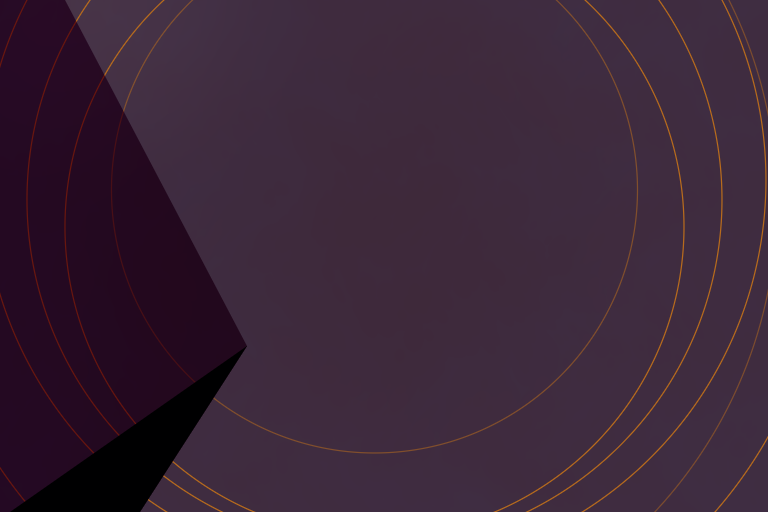
A Shadertoy shader for this background:

```glsl
// Signed distance to the line a-b, positive on its left
float sideOf(vec2 p, vec2 a, vec2 b) {
    vec2 d = normalize(b - a);
    return d.x * (p.y - a.y) - d.y * (p.x - a.x);
}

vec2 hash2(vec2 cell) {
    return fract(sin(vec2(dot(cell, vec2(127.1, 311.7)),
                          dot(cell, vec2(269.5, 183.3)))) * 43758.5);
}

// Squared distance to the nearest scattered point
float cellular(vec2 p) {
    vec2 cell = floor(p), f = fract(p);
    float nearest = 2.0;
    for (int j = -1; j <= 1; j++)
        for (int i = -1; i <= 1; i++) {
            vec2 o = vec2(i, j);
            vec2 d = o + hash2(cell + o) - f;
            nearest = min(nearest, dot(d, d));
        }
    return nearest;
}

// Worn paper: broad wavy blotches with finer cells
float mottle(vec2 p) {
    vec2 q = p + 0.03 * sin(p.yx * 17.0 + vec2(0.0, 2.0));
    float waves = sin(q.x * 9.0 + 2.0 * sin(q.y * 7.0)) * sin(q.y * 11.0 + 1.0);
    float cells = cellular(q * 9.0) + 0.5 * cellular(q * vec2(34.0, 23.0));
    return 0.35 * waves + 0.7 * (cells - 0.5);
}

void mainImage(out vec4 fragColor, in vec2 fragCoord) {
    vec2 p = fragCoord / iResolution.xy * vec2(1.5, 1.0);
    float px = 1.0 / iResolution.y;

    // Plum ground, warmer in the middle
    float warmth = exp(-5.0 * dot(p - vec2(0.8, 0.55), p - vec2(0.8, 0.55)));
    float grain = mottle(p);
    vec3 col = mix(vec3(0.248, 0.176, 0.257), vec3(0.242, 0.162, 0.233), warmth);
    col += grain * vec3(-0.002, 0.006, 0.013);
    col += 0.03 * smoothstep(0.45, 0.0, distance(p, vec2(0.17, 1.0)));

    // Thin orange rings: centre, radius, strength
    vec4 rings[6] = vec4[6](
        vec4(0.7314, 0.629, 0.5137, 0.55),
        vec4(0.7314, 0.557, 0.6045, 1.0),
        vec4(0.7314, 0.610, 0.6787, 1.0),
        vec4(0.7314, 0.648, 0.7646, 1.0),
        vec4(0.6328, 0.604, 0.8844, 0.5),
        vec4(0.7314, 0.580, 0.8824, 1.0));
    for (int i = 0; i < 6; i++) {
        float d = abs(distance(p, rings[i].xy) - rings[i].z);
        float line = clamp((0.0012 - d) / px + 0.5, 0.0, 1.0);
        col = mix(col, vec3(0.72, 0.42, 0.11), line * rings[i].w);
    }

    // Dark translucent sheet and the black fold beneath its tip
    vec2 tip = vec2(0.4824, 0.3242);
    float sheet = min(sideOf(p, tip, vec2(0.127, 1.0)),
                      sideOf(p, vec2(0.2734, 0.0), tip));
    float fold = min(sheet, sideOf(p, tip, vec2(0.0195, 0.0)));
    vec3 tint = mix(vec3(0.57, 0.21, 0.53), vec3(0.55, 0.18, 0.46),
                    smoothstep(0.0, 0.4, p.x));
    col *= mix(vec3(1.0), tint, clamp(sheet / px + 0.5, 0.0, 1.0));
    col = mix(col, vec3(0.0, 0.0, 0.002), clamp(fold / px + 0.5, 0.0, 1.0));

    fragColor = vec4(col, 1.0);
}
```
